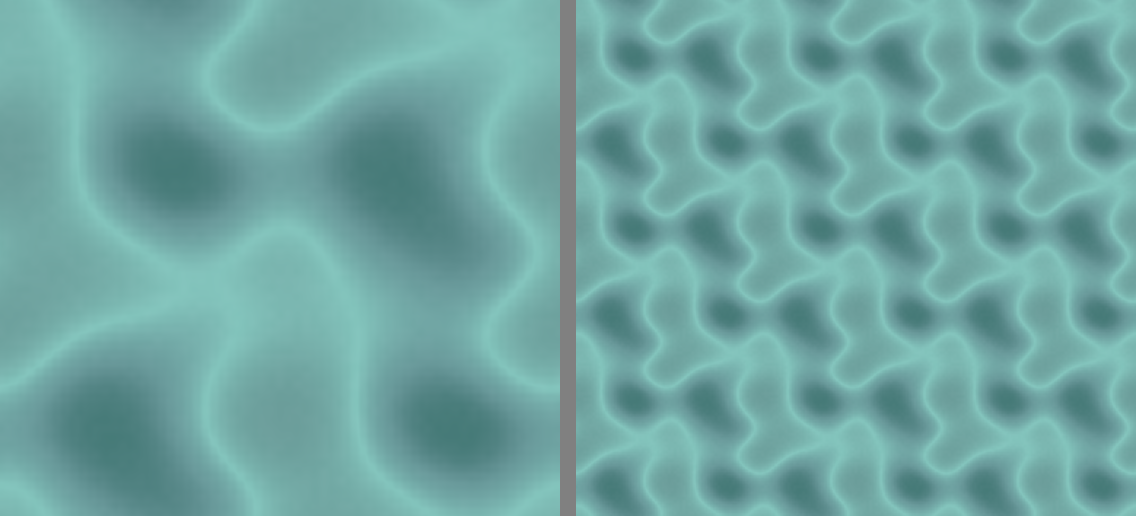
Left, the tile; right, the same tile 3 across and 3 down.
Write a WebGL 2 fragment shader that draws this texture.

```glsl
#version 300 es
precision highp float;
// Soft marbled teal: a smooth wrapping height field, coloured by its level.
// Its zero level glows as pale creases between deep pools and shallow pockets.
// Waves with whole counts make it tile; a faint wrapping grid roughens it.

uniform vec2 u_resolution;
out vec4 fragColor;

const float TAU = 6.2831853;

// Colours
const vec3 CREST  = vec3(0.514, 0.768, 0.738);
const vec3 SLATE  = vec3(0.365, 0.525, 0.545);
const vec3 DEEP   = vec3(0.275, 0.480, 0.470);
const vec3 POCKET = vec3(0.402, 0.585, 0.578);

// Levels of the height field
const float BASE_LEVEL  = 0.139;
const float POOL_FADE   = 0.44;
const float POCKET_FADE = 0.48;
const float DEEP_START  = 0.45;
const float DEEP_END    = 1.08;
const float CREASE_SOFTNESS = 0.022;

// Faint grid: cells per tile, strength of its steps and of its mottling
const vec2 GRID_CELLS = vec2(64.0, 59.0);
const float STEP_STRENGTH = 0.65;
const vec3 MOTTLE = vec3(0.014, 0.009, 0.011);

// Waves: count across, count up, amplitude, phase
const int WAVE_COUNT = 12;
const vec4 WAVES[WAVE_COUNT] = vec4[WAVE_COUNT](
  vec4(2.0,  0.0, 0.412,  2.904),
  vec4(1.0,  1.0, 0.313, -1.148),
  vec4(0.0, -2.0, 0.228,  1.906),
  vec4(1.0, -1.0, 0.157,  0.238),
  vec4(1.0, -3.0, 0.151, -2.420),
  vec4(2.0,  2.0, 0.134,  1.002),
  vec4(1.0,  3.0, 0.108, -2.817),
  vec4(2.0, -2.0, 0.067,  0.188),
  vec4(3.0,  1.0, 0.041,  2.154),
  vec4(4.0,  0.0, 0.033,  3.142),
  vec4(3.0, -1.0, 0.031, -0.898),
  vec4(3.0, -3.0, 0.025, -2.239)
);

// Sum of whole-number waves, periodic over the unit square
float heightField(vec2 uv) {
  float height = BASE_LEVEL;
  for (int i = 0; i < WAVE_COUNT; i++) {
    vec4 wave = WAVES[i];
    height += wave.z * cos(TAU * dot(wave.xy, uv) + wave.w);
  }
  return height;
}

// Random value per cell, wrapped at the tile edge
float cellHash(vec2 cell) {
  vec3 p = fract(mod(cell, GRID_CELLS).xyx * vec3(0.1031, 0.1030, 0.0973));
  p += dot(p, p.yzx + 33.33);
  return fract((p.x + p.y) * p.z);
}

// Smooth value noise from -0.5 to 0.5
float mottle(vec2 p) {
  vec2 cell = floor(p);
  vec2 blend = smoothstep(0.0, 1.0, fract(p));
  float low = mix(cellHash(cell), cellHash(cell + vec2(1, 0)), blend.x);
  float high = mix(cellHash(cell + vec2(0, 1)), cellHash(cell + 1.0), blend.x);
  return mix(low, high, blend.y) - 0.5;
}

// Distance from the zero level, rounded at the crease
float creaseDistance(float height) {
  return length(vec2(height, CREASE_SOFTNESS)) - CREASE_SOFTNESS;
}

// Quick fall beside the crease that levels off further away
float falloff(float depth, float fade) {
  return 1.0 - exp(-depth / fade);
}

// Pools darken through slate, pockets fade to a muted teal
vec3 levelColour(float height) {
  float depth = creaseDistance(height);
  if (height < 0.0) {
    return mix(CREST, POCKET, falloff(depth, POCKET_FADE));
  }
  vec3 rim = mix(CREST, SLATE, falloff(depth, POOL_FADE));
  return mix(rim, DEEP, smoothstep(DEEP_START, DEEP_END, depth));
}

void main() {
  vec2 grid = gl_FragCoord.xy / u_resolution * GRID_CELLS;

  // Ease the position toward cell centres for soft steps
  vec2 stepped = grid + STEP_STRENGTH * sin(TAU * grid) / TAU;
  vec3 colour = levelColour(heightField(stepped / GRID_CELLS));

  fragColor = vec4(colour + MOTTLE * mottle(grid), 1.0);
}
```
